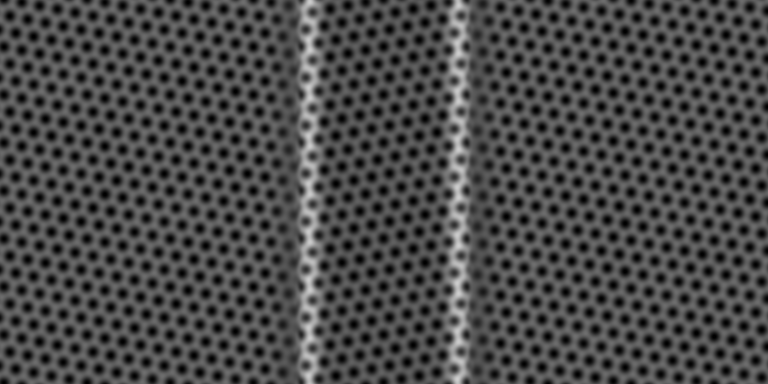
This pattern is drawn by a WebGL 1 fragment shader. Its source:

```glsl
precision highp float;

// Atomic honeycomb sheet with a raised vertical strip and two glowing edges.
// Three plane waves form each lattice of dark holes; the strip uses the mirrored
// lattice. Gaussian edge light, soft side shadows and faint noise set the tone.

uniform vec2 u_resolution;

#define REPEATS_DOWN 8.0                  // vertical lattice periods per height
#define TILT 0.1901                       // row angle: atan(1 / (3 * sqrt(3)))
#define STRIP_HOLE vec2(-0.1094, 0.0660)  // one hole centre in each region
#define LEFT_HOLE vec2(-0.3247, 0.0833)
#define RIGHT_HOLE vec2(0.2569, 0.1146)
#define STRIP_HALF 0.222                  // half width of the raised strip
#define EDGE_CENTRE 0.194                 // distance of the bright lines
#define EDGE_WIDTH 0.026
#define SHEET_TONE 0.42
#define STRIP_TONE 0.38
#define EDGE_LIGHT 0.21
#define GRAIN 0.025

const float PI = 3.14159265;

vec2 hashGradient(vec2 cell) {
    float angle = 2.0 * PI * fract(sin(dot(cell, vec2(127.1, 311.7))) * 43758.5);
    return vec2(cos(angle), sin(angle));
}

float gradientNoise(vec2 p) {
    vec2 cell = floor(p);
    vec2 f = p - cell;
    vec2 w = f * f * f * (f * (f * 6.0 - 15.0) + 10.0);
    float a = dot(hashGradient(cell), f);
    float b = dot(hashGradient(cell + vec2(1.0, 0.0)), f - vec2(1.0, 0.0));
    float c = dot(hashGradient(cell + vec2(0.0, 1.0)), f - vec2(0.0, 1.0));
    float d = dot(hashGradient(cell + vec2(1.0, 1.0)), f - vec2(1.0, 1.0));
    return mix(mix(a, b, w.x), mix(c, d, w.x), w.y);
}

// 1 at hole centres, 0 at the atoms of the honeycomb.
float latticeHoles(vec2 p, float tilt) {
    // The vertical period spans sqrt(7) lattice constants.
    float waveNumber = 4.0 * PI / sqrt(3.0) * REPEATS_DOWN * sqrt(7.0);
    float sum = 0.0;
    for (int i = 0; i < 3; i++) {
        float angle = tilt + PI / 6.0 + float(i) * PI / 3.0;
        sum += cos(waveNumber * dot(p, vec2(cos(angle), sin(angle))));
    }
    return (sum + 1.5) / 4.5;
}

void main() {
    // Origin at the centre, one unit per canvas height
    vec2 p = (gl_FragCoord.xy - 0.5 * u_resolution) / u_resolution.y;
    float side = abs(p.x);

    // Regions: raised strip, edge lines and the shadow beside them
    float strip = 1.0 - smoothstep(STRIP_HALF - 0.010, STRIP_HALF + 0.012, side);
    float edgeOffset = (side - EDGE_CENTRE) / EDGE_WIDTH;
    float edge = exp(-edgeOffset * edgeOffset);
    float shadow = (1.0 - strip) * (1.0 - smoothstep(STRIP_HALF, STRIP_HALF + 0.09, side));

    // Mirrored lattices
    vec2 sheetHole = p.x < 0.0 ? LEFT_HOLE : RIGHT_HOLE;
    float sheetHoles = latticeHoles(p - sheetHole, -TILT) * (1.0 - 0.45 * shadow);
    float stripHoles = latticeHoles(p - STRIP_HOLE, TILT);
    float holes = mix(sheetHoles, stripHoles, strip);

    // Tone
    float bond = mix(SHEET_TONE * (1.0 - 0.25 * shadow), STRIP_TONE, strip);
    float tone = (bond + EDGE_LIGHT * edge) * (1.0 - holes) + EDGE_LIGHT * edge;
    tone += GRAIN * gradientNoise(p * 9.0) + 0.5 * GRAIN * gradientNoise(p * 60.0);

    gl_FragColor = vec4(vec3(clamp(tone, 0.0, 1.0)), 1.0);
}
```
